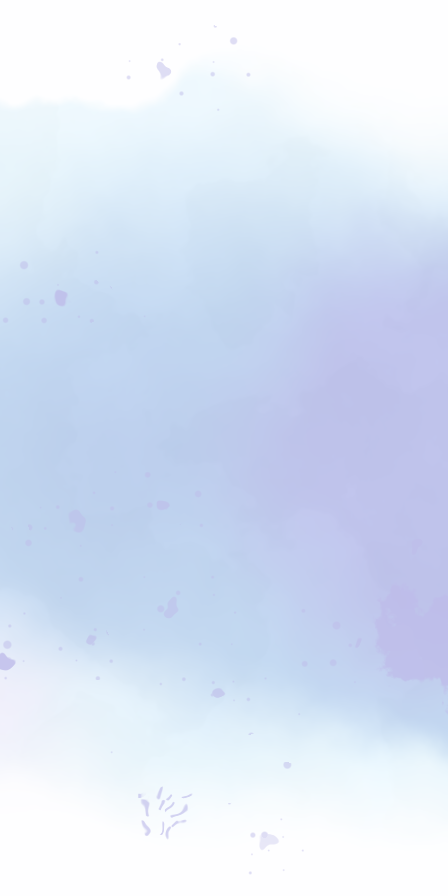
A WebGL 2 fragment shader for this background:

```glsl
#version 300 es
precision highp float;
// Soft watercolour wash of pale blue and violet on white paper, with paint splatter.

uniform vec2 u_resolution;
out vec4 outColor;

const vec3 PAPER = vec3(0.997, 0.997, 1.0);
const vec3 PALE = vec3(0.91, 0.962, 0.988);
const vec3 BLUE = vec3(0.765, 0.85, 0.945);
const vec3 DEEP = vec3(0.725, 0.79, 0.92);
const vec3 VIOLET = vec3(0.752, 0.768, 0.925);
const vec3 BLUSH = vec3(0.95, 0.935, 0.98);
const vec3 INK = vec3(0.745, 0.735, 0.915);
const float GRAIN = 0.022;
const float SPECKLE_CELLS = 26.0;

// Main drops: centre, radius, opacity
const vec4 DROPS[11] = vec4[11](
  vec4(0.135, 1.33, 0.020, 0.8), vec4(0.365, 1.84, 0.018, 0.5),
  vec4(0.36, 0.865, 0.014, 0.6), vec4(0.17, 0.84, 0.025, 0.5),
  vec4(0.385, 0.645, 0.024, 0.5), vec4(0.205, 0.58, 0.014, 0.6),
  vec4(0.49, 0.457, 0.019, 0.6), vec4(0.01, 0.523, 0.022, 0.8),
  vec4(0.60, 0.125, 0.021, 0.35), vec4(0.925, 0.776, 0.015, 0.5),
  vec4(0.795, 0.565, 0.009, 0.6));

float hash(vec2 p) {
  p = fract(p * vec2(0.1031, 0.1197));
  p += dot(p, p.yx + 33.33);
  return fract((p.x + p.y) * p.x * 7.13);
}

float noise(vec2 p) {
  vec2 i = floor(p), f = fract(p);
  f = f * f * (3.0 - 2.0 * f);
  return mix(mix(hash(i), hash(i + vec2(1, 0)), f.x),
             mix(hash(i + vec2(0, 1)), hash(i + vec2(1, 1)), f.x), f.y);
}

float fbm(vec2 p) {
  float sum = 0.0, amp = 0.5;
  for (int i = 0; i < 5; i++) {
    sum += amp * noise(p);
    p = p * 2.03 + 17.3;
    amp *= 0.5;
  }
  return sum;
}

// Soft elliptical pool of pigment
float pool(vec2 p, vec2 centre, vec2 radius) {
  vec2 d = (p - centre) / radius;
  return exp(-dot(d, d));
}

float segment(vec2 p, vec2 halfAxis) {
  return length(p - halfAxis * clamp(dot(p, halfAxis) / dot(halfAxis, halfAxis), -1.0, 1.0));
}

float fill(float d, float soft) {
  return 1.0 - smoothstep(-soft, soft, d);
}

vec3 wash(vec2 p) {
  vec2 warp = vec2(fbm(p * 5.0 + 3.0), fbm(p * 5.0 + 41.0)) - 0.48;
  vec2 q = p + 0.13 * warp;
  float x = clamp(p.x, 0.0, 1.0), right = smoothstep(0.45, 0.95, x);

  // Pale outer wash: crisp at upper left, misty at upper right
  float top = 1.766 + 0.09 * smoothstep(0.3, 0.45, x) - 0.2 * right;
  float mist = mix(0.018, 0.17, smoothstep(0.28, 0.9, x));
  float low = mix(0.2, 0.09, smoothstep(0.0, 0.4, x));
  float pale = fill(q.y - top, mist) * smoothstep(low, low + 0.24, q.y);
  vec3 c = mix(PAPER, PALE, pale * mix(0.75, 1.0, smoothstep(1.78, 1.6, p.y)));

  // Blue body, with a sharper lower edge on the right
  float high = 1.65 + 0.2 * smoothstep(0.0, 0.4, x) - 0.15 * right;
  float body = 1.0 - smoothstep(mix(1.17, 1.26, x), high, q.y);
  body *= smoothstep(mix(0.33, 0.26, x), mix(0.75, 0.37, x), q.y);
  c = mix(c, BLUE, body);

  // Pooled pigments
  c = mix(c, DEEP, 0.65 * pool(q, vec2(0.37, 0.98), vec2(0.36, 0.26)));
  vec2 v = (q - vec2(0.98, 0.98)) / vec2(0.52, 0.62);
  c = mix(c, VIOLET, body * (1.0 - smoothstep(0.45, 1.12, length(v))));
  c = mix(c, BLUSH, 0.85 * pool(q, vec2(0.0, 0.43), vec2(0.2, 0.15)));
  c = mix(c, PALE, 0.45 * pool(q, vec2(0.25, 0.42), vec2(0.16, 0.13)));

  // Faint layered blooms
  float bloom = fbm(q * 7.0) + 0.35 * smoothstep(0.47, 0.51, fbm(q * 4.0 + 9.0));
  return c + GRAIN * (0.62 - bloom) * pale;
}

float splatter(vec2 p, float px) {
  float ink = 0.0;
  vec2 q = p + 0.022 * (vec2(noise(p * 48.0), noise(p * 48.0 + 70.0)) - 0.5);
  float near = 0.0;
  for (int i = 0; i < 11; i++) {
    vec4 drop = DROPS[i];
    ink = max(ink, drop.w * fill(length(q - drop.xy) - drop.z * 0.85, px));
    near = max(near, pool(p, drop.xy, vec2(0.12, 0.08)));
  }

  // Fine specks gathered around the drops
  vec2 cell = floor(p * SPECKLE_CELLS);
  vec2 offset = 0.3 + 0.4 * vec2(hash(cell + 5.0), hash(cell + 19.0));
  float size = mix(0.04, 0.24, pow(hash(cell + 31.0), 3.0));
  float present = step(hash(cell + 47.0), 0.48 * near * step(p.x, 0.82));
  float speck = length(fract(p * SPECKLE_CELLS) - offset) - size;
  ink = max(ink, 0.5 * present * fill(speck / SPECKLE_CELLS, px));

  // Fan of short brush flecks
  for (int i = 0; i < 12; i++) {
    float k = float(i);
    vec2 at = vec2(0.325 + 0.028 * mod(k, 4.0), 0.155 + 0.034 * floor(k / 4.0));
    at += 0.022 * (vec2(hash(vec2(k, 3.0)), hash(vec2(k, 8.0))) - 0.5);
    float angle = mix(1.7, 0.5, mod(k, 4.0) / 3.0);
    vec2 axis = vec2(cos(angle), sin(angle)) * mix(0.005, 0.015, hash(vec2(k, 13.0)));
    ink = max(ink, 0.65 * fill(segment(q - at, axis) - 0.0035, px));
  }

  // Ragged blotch at the right edge
  float blotch = length((p - vec2(0.985, 0.575)) / vec2(0.1, 0.13)) - 1.0;
  blotch += 2.2 * (fbm(p * 20.0) - 0.42);
  return max(ink, 0.75 * fill(blotch, 0.12));
}

void main() {
  float px = 1.0 / u_resolution.x;
  vec2 p = gl_FragCoord.xy * px;
  vec3 color = mix(wash(p), INK, splatter(p, px));
  outColor = vec4(clamp(color, 0.0, 1.0), 1.0);
}
```
